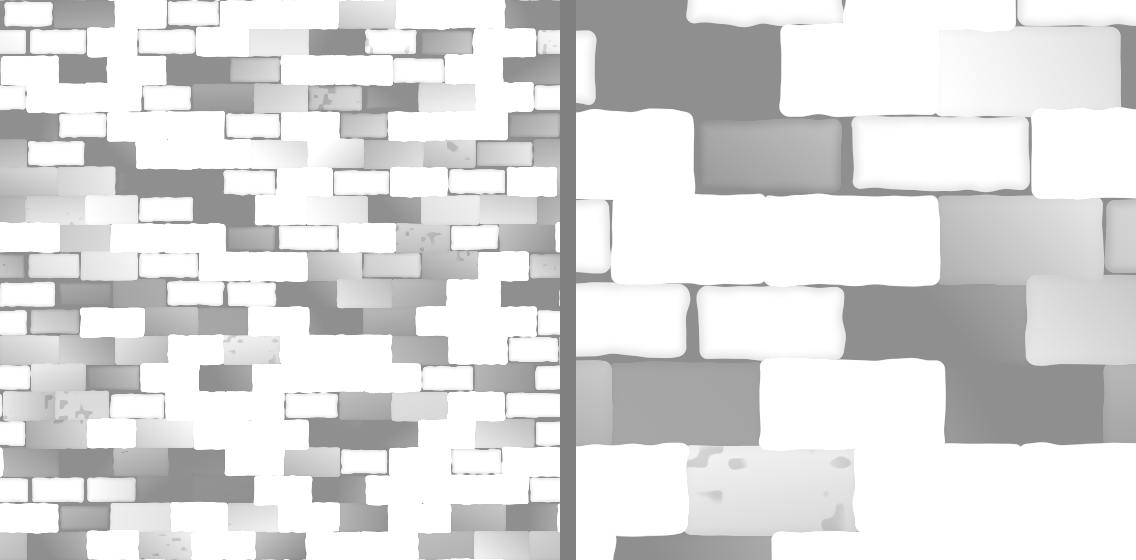
Left: the whole. Right: its middle third, enlarged.
A Shadertoy shader for this texture map:

```glsl
// Worn running-bond brick wall in white and shaded greys, tiling on all sides.
#define COLUMNS 10.0
#define ROWS 20.0
#define WHITE_SHARE 0.53
#define DARKEST 0.50
#define LIGHTEST 0.97
#define MORTAR 0.56
#define OVERLAP 0.0022
#define INSET 0.0026
#define CORNER 0.006
#define EDGE_WEAR 0.0042
#define JOINT_JITTER 0.075
#define RIM_SHADE 0.09

float hash(vec2 p, float seed) {
    vec3 q = fract(vec3(p.xyx + seed * 7.31) * vec3(0.1031, 0.1030, 0.0973));
    q += dot(q, q.yzx + 33.33);
    return fract((q.x + q.y) * q.z);
}

// Value noise that wraps after one canvas width.
float noise(vec2 uv, float period) {
    vec2 p = uv * period;
    vec2 i = floor(p), f = fract(p);
    f = f * f * (3.0 - 2.0 * f);
    vec2 a = mod(i, period), b = mod(i + 1.0, period);
    return mix(mix(hash(a, 1.0), hash(vec2(b.x, a.y), 1.0), f.x),
               mix(hash(vec2(a.x, b.y), 1.0), hash(b, 1.0), f.x), f.y);
}

float roundedBox(vec2 p, vec2 halfSize, float radius) {
    vec2 q = abs(p) - halfSize + radius;
    return length(max(q, 0.0)) + min(max(q.x, q.y), 0.0) - radius;
}

float jointOffset(vec2 id) {
    return (hash(mod(id, vec2(COLUMNS, ROWS)), 2.0) - 0.5) * 2.0 * JOINT_JITTER;
}

// Tone of one brick at this point, fading to zero outside its worn outline.
float brick(vec2 uv, vec2 id, float stagger, float wear, float specks, float softness) {
    vec2 key = mod(id, vec2(COLUMNS, ROWS));
    float left = (id.x + stagger + jointOffset(id)) / COLUMNS;
    float right = (id.x + 1.0 + stagger + jointOffset(id + vec2(1, 0))) / COLUMNS;
    float lift = (hash(key, 3.0) - 0.5) * 0.003;
    vec2 center = vec2(0.5 * (left + right), (id.y + 0.5) / ROWS + lift);
    vec2 halfSize = vec2(0.5 * (right - left), 0.5 / ROWS);

    bool isWhite = hash(key, 4.0) < WHITE_SHARE;
    bool isInset = hash(key, 5.0) < (isWhite ? 0.38 : 0.2);
    float d = roundedBox(uv - center, halfSize + (isInset ? -INSET : OVERLAP), CORNER);
    d += wear * (isWhite ? 1.0 : 0.5);

    // Recessed bricks carry a slanted shade.
    vec2 local = (uv - center) / halfSize;
    vec2 slope = vec2(hash(key, 6.0), hash(key, 7.0)) - 0.5;
    float grey = mix(DARKEST, LIGHTEST, hash(key, 8.0));
    grey += dot(local, slope * vec2(0.19, 0.10));
    float tone = isWhite ? 1.0 : clamp(grey, 0.45, 1.0);

    // Soft rims and a few pitted faces.
    float rim = smoothstep(-0.010, 0.0, d);
    tone -= RIM_SHADE * rim * rim * (isInset ? 1.0 : (isWhite ? 0.0 : 0.3));
    float pitted = step(0.78, hash(key, 9.0)) * step(0.75, grey);
    tone -= 0.12 * specks * pitted * (isInset || !isWhite ? 1.0 : 0.0);

    return tone * (1.0 - smoothstep(-softness, softness, d));
}

void mainImage(out vec4 fragColor, in vec2 fragCoord) {
    vec2 uv = fragCoord / iResolution.xy;
    float softness = 0.0005 + 0.6 / iResolution.y;

    // Chipped outline and sparse pits shared by all bricks.
    float wear = (0.6 * noise(uv, 90.0) + 0.4 * noise(uv, 37.0) - 0.5) * EDGE_WEAR;
    float specks = smoothstep(0.70, 0.82, noise(uv, 110.0))
                 * smoothstep(0.45, 0.65, noise(uv, 31.0));

    // Taller bricks are lighter, so the lightest tone lies on top.
    float tone = MORTAR;
    float row = floor(uv.y * ROWS);
    for (float j = -1.0; j <= 1.0; j++) {
        float y = row + j;
        float stagger = 0.5 * (1.0 - mod(y, 2.0));
        float column = floor(uv.x * COLUMNS - stagger);
        for (float i = -1.0; i <= 1.0; i++) {
            tone = max(tone, brick(uv, vec2(column + i, y), stagger, wear, specks, softness));
        }
    }
    fragColor = vec4(vec3(tone), 1.0);
}
```
